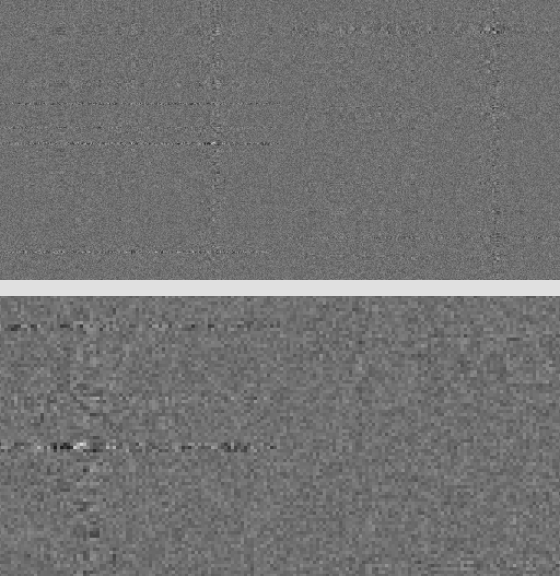
Top: the whole. Bottom: its middle third, enlarged.
Give the GLSL for this texture, as a Shadertoy shader.

```glsl
const vec2 GRID = vec2(512.0, 256.0);

// Roughly normal value with unit variance from three hashed integers
float gaussian(vec3 key) {
    uvec3 v = uvec3(key + 7.0) * 1664525u + 1013904223u;
    v.x += v.y * v.z; v.y += v.z * v.x; v.z += v.x * v.y;
    v ^= v >> 16u;
    v.x += v.y * v.z; v.y += v.z * v.x; v.z += v.x * v.y;
    vec3 h = vec3(v >> 8u) / 16777216.0;
    return 2.0 * (h.x + h.y + h.z - 1.5);
}

// Soft bump around a centre
float band(float x, float centre, float width) {
    float d = (x - centre) / width;
    return exp(-d * d);
}

// Contrast of a column; both panels share it
float columnStrength(float x, float column) {
    float s = 0.52 + 0.28 * abs(gaussian(vec3(floor(column / 5.0), 3.0, 91.0)));
    s += 1.5 * band(x, 0.77, 0.022) + 0.7 * band(x, 0.72, 0.012);
    return s + 0.5 * band(x, 0.45, 0.05) + 0.4 * band(x, 0.28, 0.03);
}

// Contrast of a row, with broad bands common to both panels
float rowStrength(float y, float row, float panel) {
    float s = 0.45 + 0.3 * abs(gaussian(vec3(floor(row / 3.0), panel, 57.0)));
    s += 0.8 * band(y, 0.89, 0.022) + 0.5 * band(y, 0.7, 0.018);
    return s + panel * (0.6 * band(y, 0.61, 0.025) + 0.6 * band(y, 0.955, 0.012));
}

// Thin rows of strong speckle
float speckleRow(float y, float panel) {
    float left = band(y, 0.487, 0.005) + 0.75 * band(y, 0.63, 0.004)
        + 0.85 * band(y, 0.1, 0.005) + 0.4 * band(y, 0.544, 0.004);
    float right = 0.6 * band(y, 0.151, 0.004) + 0.3 * band(y, 0.8, 0.004);
    return mix(left, right, panel);
}

float cellShade(vec2 cell) {
    cell = clamp(cell, vec2(0.0), GRID - 1.0);
    float panel = step(256.0, cell.x);
    float column = mod(cell.x, 256.0);
    vec2 p = (vec2(column, cell.y) + 0.5) / 256.0;

    // Sum of products of column and row profiles makes the woven pattern
    float weave = 0.0;
    for (int k = 0; k < 5; k++) {
        float id = float(k);
        float columnWidth = 1.0 + mod(id, 3.0);
        float rowWidth = 1.0 + mod(id * 2.0, 4.0);
        float u = gaussian(vec3(floor(column / columnWidth), id, 11.0));
        float v = gaussian(vec3(floor(cell.y / rowWidth), id + 20.0 * panel, 23.0));
        weave += u * v / sqrt(5.0);
    }
    float speckle = speckleRow(p.y, panel);
    weave *= columnStrength(p.x, column) * (rowStrength(p.y, cell.y, panel) + 1.8 * speckle);

    // Fine grain over the weave
    float grain = gaussian(vec3(cell, 40.0)) * (1.0 + 1.7 * speckle);
    return 0.438 + 0.037 * grain + 0.03 * weave;
}

void mainImage(out vec4 fragColor, in vec2 fragCoord) {
    vec2 p = fragCoord / iResolution.xy * GRID - 0.5;
    vec2 cell = floor(p);

    // Blend neighbouring cells across one screen pixel
    vec2 sharpness = max(iResolution.xy / GRID, vec2(1.0));
    vec2 f = clamp((p - cell - 0.5) * sharpness + 0.5, 0.0, 1.0);
    float lower = mix(cellShade(cell), cellShade(cell + vec2(1.0, 0.0)), f.x);
    float upper = mix(cellShade(cell + vec2(0.0, 1.0)), cellShade(cell + vec2(1.0)), f.x);

    fragColor = vec4(vec3(clamp(mix(lower, upper, f.y), 0.0, 1.0)), 1.0);
}
```
